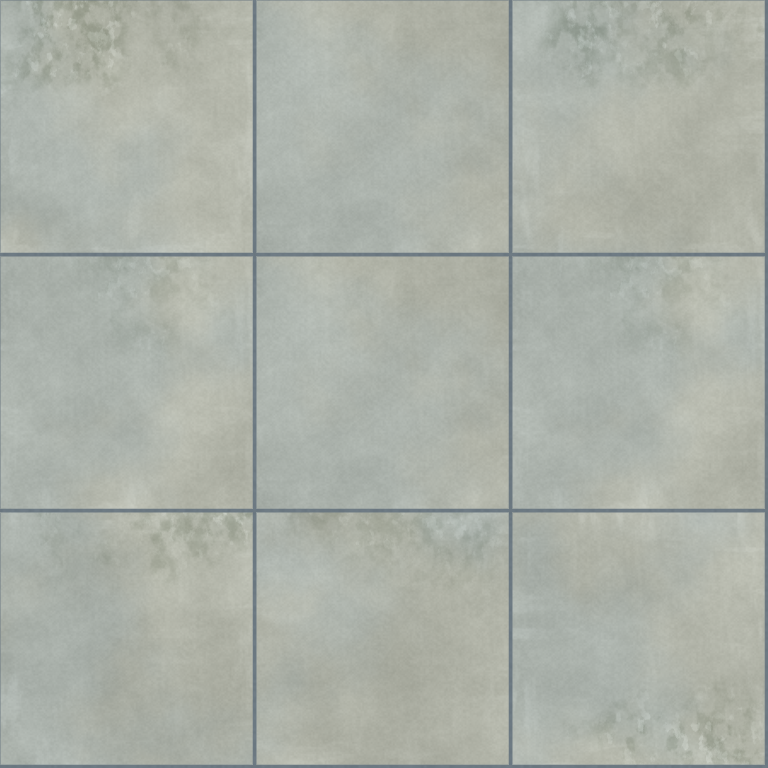
Write a WebGL 1 fragment shader that draws this texture.

```glsl
precision highp float;
// Three by three square cement tiles in sage grey with slim slate-blue joints.
// Each face layers seeded fractal noise: warm and cool clouds, pale haze,
// trowel streaks, stained edges with flecks, and a fine sandy grain.

uniform vec2 u_resolution;

const float TILES = 3.0;
const float JOINT_HALF_WIDTH = 0.0074;  // in tile widths
const vec2 JOINT_SHIFT = vec2(0.0055, -0.0055);

const vec3 CEMENT = vec3(0.692, 0.702, 0.655);
const vec3 GROUT = vec3(0.425, 0.475, 0.51);
const vec3 COOL_TINT = vec3(-0.024, -0.006, 0.016);
const vec3 STAIN_TINT = vec3(-0.085, -0.078, -0.088);
const vec3 PALE_TINT = vec3(0.042, 0.043, 0.047);

float hash(vec2 p) {
  return fract(sin(dot(p, vec2(127.1, 311.7))) * 43758.55);
}

float noise(vec2 p) {
  vec2 i = floor(p);
  vec2 f = fract(p);
  f = f * f * (3.0 - 2.0 * f);
  float low = mix(hash(i), hash(i + vec2(1.0, 0.0)), f.x);
  float high = mix(hash(i + vec2(0.0, 1.0)), hash(i + 1.0), f.x);
  return mix(low, high, f.y);
}

// Fractal sum, turned at each octave to hide the lattice; result in 0..1
float fbm(vec2 p) {
  float sum = 0.0;
  float weight = 0.516;
  for (int i = 0; i < 5; i++) {
    sum += weight * noise(p);
    p = mat2(1.6, 1.2, -1.2, 1.6) * p + 7.3;
    weight *= 0.5;
  }
  return sum;
}

// Some cells share a face: the outer pair of the middle row, the upper two
// of the middle column
vec2 faceOf(vec2 cell) {
  if (cell.y == 1.0) cell.x = mod(cell.x, 2.0);
  if (cell.x == 1.0) cell.y = min(cell.y, 1.0);
  return cell;
}

// Irregular stain mask hugging the top or bottom edge of a face
float stainMask(vec2 q, vec2 face, vec2 seed) {
  float atTop = step(face.x, face.y + 1.0);
  vec2 centre = vec2(0.35 + 0.4 * hash(seed), mix(0.06, 0.94, atTop));
  float reach = length((q - centre) * vec2(1.0, 1.7));
  float ragged = reach + 0.9 * (fbm(q * 5.0 + seed) - 0.5);
  return 1.0 - smoothstep(0.05, 0.6, ragged);
}

// Broad clouds of tone, cooler towards the left
vec3 clouds(vec2 q, vec2 seed) {
  float tone = fbm(q * 2.6 + seed) - 0.5;
  float blotch = fbm(q * 9.0 + seed + 31.0) - 0.5;
  float cool = fbm(q * 1.8 + seed + 57.0) + 0.3 * (0.5 - q.x);
  return vec3(0.11 * tone + 0.05 * blotch)
       + COOL_TINT * smoothstep(0.4, 0.75, cool);
}

// Pale upright and level trowel streaks, with haze along the edges
float paleWear(vec2 q, vec2 seed) {
  float edge = min(min(q.x, 1.0 - q.x), min(q.y, 1.0 - q.y));
  float rim = 1.0 - smoothstep(0.0, 0.2, edge);
  float upright = fbm(q * vec2(17.0, 4.0) + seed + 83.0);
  float level = fbm(q * vec2(4.0, 19.0) + seed + 19.0);
  float streaks = smoothstep(0.58, 0.78, max(upright, level));
  float haze = smoothstep(0.45, 0.75, fbm(q * 4.0 + seed + 11.0));
  return streaks * (0.25 + 0.55 * rim) + haze * (0.2 + 0.4 * rim);
}

float grain(vec2 q, vec2 seed) {
  return 0.026 * (noise(q * 150.0 + seed) - 0.5)
       + 0.020 * (noise(q * 73.0 + seed + 5.0) - 0.5);
}

vec3 cementFace(vec2 q, vec2 face) {
  vec2 seed = face * vec2(17.3, 29.7) + 3.1;
  vec2 offCentre = abs(face - 1.0);
  float wear = 0.12 + 0.44 * (offCentre.x + offCentre.y);  // calm middle face
  float stain = wear * stainMask(q, face, seed);
  float pits = fbm(q * vec2(26.0, 20.0) + seed + 41.0);
  float flecks = smoothstep(0.57, 0.72, fbm(q * vec2(34.0, 25.0) + seed));

  vec3 color = CEMENT + clouds(q, seed);
  color += STAIN_TINT * stain * (0.3 + smoothstep(0.4, 0.68, pits));
  color += PALE_TINT * (paleWear(q, seed) * (0.35 + 0.65 * wear));
  color += PALE_TINT * 1.5 * flecks * stain;
  return color + grain(q, seed);
}

// Coverage of the joints, softened over about one pixel per axis
float jointMask(vec2 q, vec2 pixel) {
  vec2 d = min(q, 1.0 - q) - JOINT_HALF_WIDTH;
  vec2 cover = 1.0 - smoothstep(-0.6 * pixel, 0.6 * pixel, d);
  return max(cover.x, cover.y);
}

void main() {
  vec2 grid = TILES * gl_FragCoord.xy / u_resolution + JOINT_SHIFT;
  vec2 q = fract(grid);
  vec3 cement = cementFace(q, faceOf(floor(grid)));
  vec3 grout = GROUT + 0.03 * (noise(grid * 90.0) - 0.5);
  float joint = jointMask(q, TILES / u_resolution);
  gl_FragColor = vec4(mix(cement, grout, joint), 1.0);
}
```
